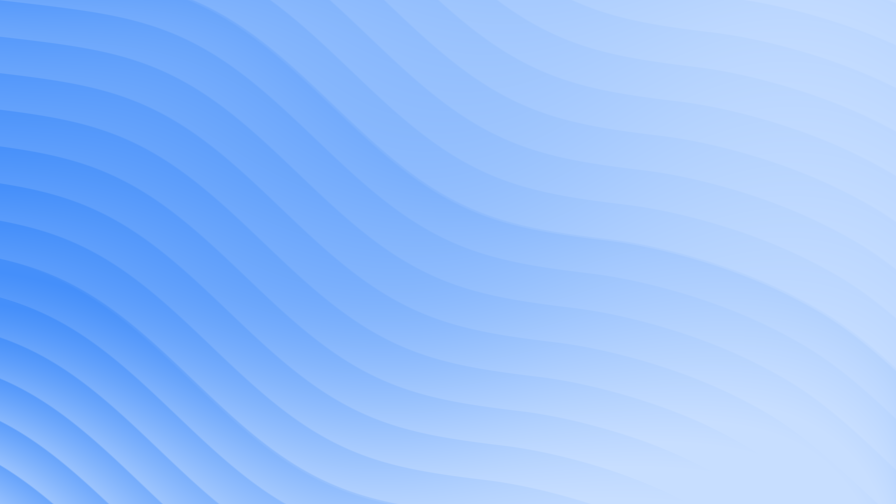
Write a WebGL 2 fragment shader that draws this background.

```glsl
#version 300 es
precision highp float;

uniform vec2 u_resolution;
out vec4 fragColor;

// Depth below the top edge of the wave that all contours share.
float waveDepth(float x) {
    float a = 5.32 * (x - 0.66);
    float bend = 0.0787 * sin(a) + 0.007 * sin(2.0 * a);
    return 0.2095 + 0.46 * (x - 0.66) + bend + 0.04 * smoothstep(1.204, 1.62, x);
}

// Continuous contour index: each whole step shifts the wave up and right.
float contourIndex(vec2 p) {
    float n = 0.0;
    for (int i = 0; i < 10; i++) {
        n += (waveDepth(p.x - 0.0347 * n) - 0.0683 * n - p.y) / 0.0856;
    }
    return n;
}

// Soft shadow that starts at one contour and fades away below it.
float ledgeShadow(float n, float edge, float blur) {
    float d = edge - n;
    return smoothstep(0.0, blur, d) * exp(-0.6 * max(d, 0.0));
}

void main() {
    vec2 uv = gl_FragCoord.xy / u_resolution;
    vec2 p = vec2(uv.x * u_resolution.x / u_resolution.y, 1.0 - uv.y);
    float n = contourIndex(p);
    float blur = 1.5 * fwidth(n);

    // Broad light: pale right side, paler top and lower left.
    float light = 0.06 + 0.88 * smoothstep(-0.1, 1.0, uv.x);
    float left = 1.0 - uv.x;
    float lowGlow = smoothstep(0.45, 0.0, uv.y) * sqrt(left);
    light += 0.19 * smoothstep(0.6, 1.0, uv.y) * left;
    light += 0.4 * lowGlow;

    // Each band is deep under its upper edge and pale at its lower edge.
    float f = fract(n);
    float band = (1.0 - f) * smoothstep(0.0, blur, f) - 0.5;
    light += band * (0.05 + 0.13 * left * left + 0.25 * lowGlow * left * left);

    // Two stronger folds.
    light -= 0.07 * ledgeShadow(n, 0.0, blur);
    light -= 0.06 * ledgeShadow(n, -8.0, blur);

    vec3 deepBlue = vec3(0.27, 0.56, 0.98);
    vec3 paleBlue = vec3(0.78, 0.87, 1.0);
    fragColor = vec4(mix(deepBlue, paleBlue, clamp(light, 0.0, 1.0)), 1.0);
}
```
